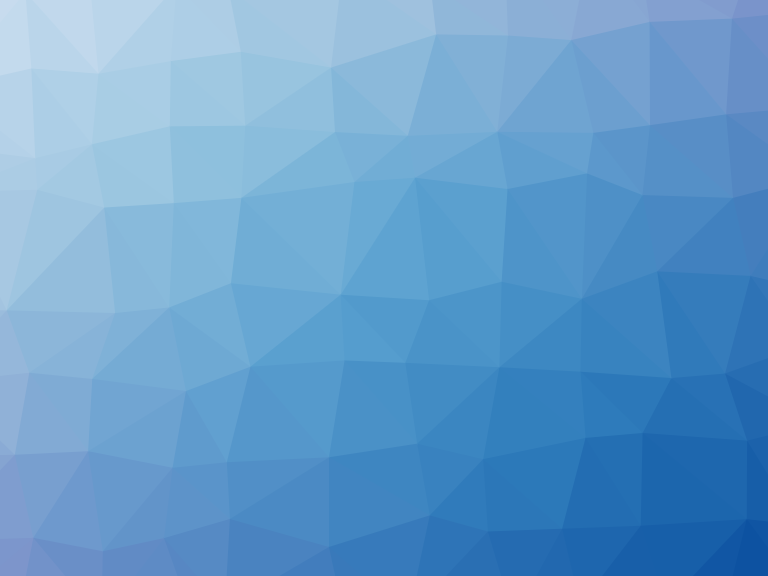
This background is drawn by a Shadertoy shader. Its source:

```glsl
// Low-poly mesh of flat triangles, shading from pale blue at upper left to deep blue at lower right.

const vec2 CELLS = vec2(9.68, 7.2);      // mesh cells across the canvas
const vec2 ORIGIN = vec2(0.28, 0.625);   // first vertex, in cells from the top left
const vec2 JITTER = vec2(0.44, 0.40);    // full range of the vertex scatter
const float TILT_TOP = 0.062;            // rise of the rows per column, at the top
const float TILT_LOW = 0.028;            // the same further down
const float COLUMN_PULL = 0.26;          // leftward pull on the fourth column
const float ROW_PULL = 0.20;             // upward pull on the third row
const float TONE_NOISE = 0.022;          // tone variation between triangles

const vec3 PALE = vec3(0.80, 0.87, 0.94);
const vec3 LIGHT = vec3(0.59, 0.77, 0.875);
const vec3 SKY = vec3(0.35, 0.63, 0.815);
const vec3 BLUE = vec3(0.175, 0.48, 0.73);
const vec3 DEEP = vec3(0.05, 0.32, 0.63);
const vec3 CORNER_TINT = vec3(0.13, -0.05, -0.02); // violet shift off the diagonal

float hash(vec2 p) {
    vec3 q = fract(vec3(p.xyx) * vec3(0.1031, 0.1030, 0.0973));
    q += dot(q, q.yzx + 33.33);
    return fract((q.x + q.y) * q.z);
}

// Position of a mesh vertex in cell units, y pointing down
vec2 vertex(vec2 id) {
    vec2 scatter = vec2(hash(id + 17.0), hash(id + 53.0)) - 0.5;
    float tilt = mix(TILT_TOP, TILT_LOW, smoothstep(0.0, 2.0, id.y));
    vec2 column = id - vec2(3.0, 2.0);
    vec2 pull = vec2(COLUMN_PULL, ROW_PULL) * exp(-3.0 * column * column);
    return id + scatter * JITTER - pull - vec2(0.0, tilt * (id.x - 4.5));
}

// Diagonal colour ramp with a violet tint toward the two side corners
vec3 gradient(vec2 uv, float toneShift) {
    uv = clamp(uv, 0.0, 1.0);
    float t = 4.0 * clamp(0.5 * (uv.x + uv.y) + toneShift, 0.0, 1.0);
    vec3 color = mix(PALE, LIGHT, clamp(t, 0.0, 1.0));
    color = mix(color, SKY, clamp(t - 1.0, 0.0, 1.0));
    color = mix(color, BLUE, clamp(t - 2.0, 0.0, 1.0));
    color = mix(color, DEEP, clamp(t - 3.0, 0.0, 1.0));
    float offDiagonal = uv.x - uv.y;
    return color + CORNER_TINT * offDiagonal * offDiagonal;
}

// Signed distance to a line, positive on the inner side
float edgeDistance(vec2 p, vec2 a, vec2 b) {
    vec2 e = b - a;
    vec2 d = p - a;
    return (e.x * d.y - e.y * d.x) / length(e);
}

// Flat triangle: colour times coverage, with coverage in alpha
vec4 triangle(vec2 p, vec2 a, vec2 b, vec2 c, float pixel) {
    float inside = min(edgeDistance(p, a, b),
                   min(edgeDistance(p, b, c), edgeDistance(p, c, a)));
    float coverage = clamp(0.5 + inside / pixel, 0.0, 1.0);
    vec2 center = (a + b + c) / 3.0;
    float toneShift = TONE_NOISE * (hash(floor(center * 40.0)) - 0.5);
    return vec4(gradient((center + ORIGIN) / CELLS, toneShift), 1.0) * coverage;
}

void mainImage(out vec4 fragColor, in vec2 fragCoord) {
    vec2 uv = fragCoord / iResolution.xy;
    uv.y = 1.0 - uv.y;
    vec2 p = uv * CELLS - ORIGIN;
    float pixel = CELLS.y / iResolution.y;

    // Sum the nearby triangles, splitting each quad on its shorter diagonal
    vec4 sum = vec4(0.0);
    for (int j = -1; j <= 1; j++) {
        for (int i = -1; i <= 1; i++) {
            vec2 id = floor(p) + vec2(i, j);
            vec2 a = vertex(id);
            vec2 b = vertex(id + vec2(1.0, 0.0));
            vec2 c = vertex(id + vec2(1.0, 1.0));
            vec2 d = vertex(id + vec2(0.0, 1.0));
            if (distance(a, c) < distance(b, d)) {
                sum += triangle(p, a, b, c, pixel) + triangle(p, a, c, d, pixel);
            } else {
                sum += triangle(p, a, b, d, pixel) + triangle(p, b, c, d, pixel);
            }
        }
    }
    vec3 color = sum.a > 0.001 ? sum.rgb / sum.a : gradient(uv, 0.0);
    fragColor = vec4(color, 1.0);
}
```
